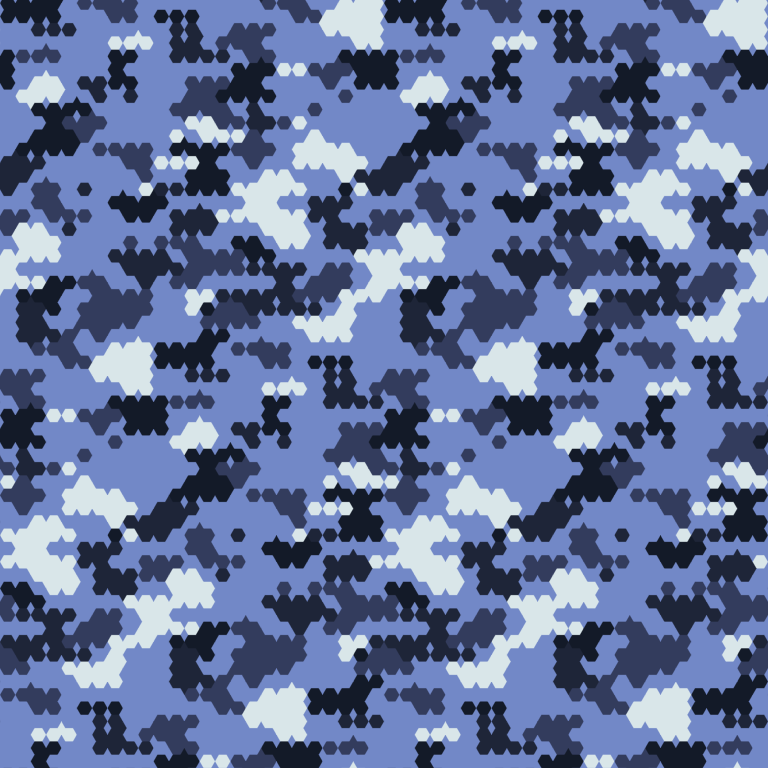
A three.js fragment shader for this pattern:

```glsl
varying vec2 vUv;

const float COLUMNS = 50.0;
const float HEX_ASPECT = 0.8660254;
const vec2 MOTIF_PITCH = vec2(5.0, 2.0);
const vec2 TILE_SITES = vec2(5.0, 13.0);
const vec2 TILE_CELLS = vec2(25.0, 26.0);

const vec3 BLUE = vec3(0.447, 0.533, 0.780);
const vec3 BLACK = vec3(0.075, 0.102, 0.157);
const vec3 NAVY = vec3(0.118, 0.145, 0.220);
const vec3 SLATE = vec3(0.200, 0.235, 0.365);
const vec3 PALE = vec3(0.850, 0.902, 0.914);

float hash(vec2 p) {
  return fract(sin(dot(p, vec2(127.1, 311.7))) * 43758.5453);
}

// Repeats integer coordinates in a tile, each band of tiles sliding sideways
vec2 wrapTile(vec2 p, vec2 size, float slide) {
  float band = floor((p.y + 0.5) / size.y);
  float x = floor(mod(p.x + slide * band + 0.5, size.x));
  return vec2(x, p.y - band * size.y);
}

// Kinds: 0 blue, 1 black, 2 navy, 3 slate, 4 pale
vec3 kindColor(float kind) {
  if (kind < 0.5) return BLUE;
  if (kind < 1.5) return BLACK;
  if (kind < 2.5) return NAVY;
  return kind < 3.5 ? SLATE : PALE;
}

// Deals the kinds evenly over the motif sites of one tile
float motifKind(vec2 key) {
  float deal = mod((key.x + 5.0 * key.y) * 24.0 + 0.5, 65.0) / 65.0;
  return 1.0 + step(0.21, deal) + step(0.41, deal) + step(0.74, deal);
}

// A motif is a leaning stack of horizontal runs of varied length
bool motifCovers(vec2 cell, vec2 site, vec2 key) {
  vec2 jitter = vec2(hash(key + 3.7), hash(key + 11.3));
  vec2 center = (site + mix(vec2(0.1), vec2(0.9), jitter)) * MOTIF_PITCH;
  vec2 offset = cell + 0.5 - center;
  float row = cell.y - floor(center.y);
  vec2 runKey = key + vec2(row * 7.9, row * 2.3);
  float reach = mix(0.6, 2.0, hash(key + 19.1));
  float lean = mix(-0.9, 0.5, hash(key + 27.9));
  float slide = 1.6 * (hash(runKey + 41.7) - 0.5) + lean * offset.y;
  float halfRun = mix(0.5, 2.2, hash(runKey + 53.3));
  return abs(offset.y) < reach && abs(offset.x - slide) < halfRun;
}

// Kind of the topmost motif over a cell, with a few lone specks
float cellKind(vec2 cell) {
  vec2 home = floor((cell + 0.5) / MOTIF_PITCH);
  float kind = 0.0;
  float top = -1.0;
  for (int j = -2; j <= 2; j++) {
    for (int i = -1; i <= 1; i++) {
      vec2 site = home + vec2(float(i), float(j));
      vec2 key = wrapTile(site, TILE_SITES, 2.0);
      float priority = hash(key + 67.1);
      if (priority > top && motifCovers(cell, site, key)) {
        top = priority;
        kind = motifKind(key);
      }
    }
  }
  float speck = hash(wrapTile(cell, TILE_CELLS, 10.0) + 83.9);
  if (kind < 0.5 && speck > 0.98) kind = speck > 0.99 ? 2.0 : 3.0;
  return kind;
}

float countKind(vec4 kinds, float kind) {
  return dot(1.0 - step(0.5, abs(kinds - kind)), vec4(1.0));
}

// The diamond between four hexagons joins them when enough agree
float diamondKind(vec4 kinds, float chance) {
  float needed = chance < 0.18 ? 2.0 : (chance > 0.94 ? 5.0 : 3.0);
  if (countKind(kinds, kinds.x) >= needed) return kinds.x;
  if (countKind(kinds, kinds.w) >= needed) return kinds.w;
  return 0.0;
}

void main() {
  vec2 p = vUv * vec2(COLUMNS, COLUMNS / HEX_ASPECT);
  vec2 corner = floor(p + 0.5);
  vec2 q = p - corner;
  float soft = 0.05;

  // Four hexagons around the nearest corner: SW, SE, NW, NE
  vec4 kinds = vec4(cellKind(corner - 1.0),
                    cellKind(corner - vec2(0.0, 1.0)),
                    cellKind(corner - vec2(1.0, 0.0)),
                    cellKind(corner));
  vec2 side = smoothstep(-soft, soft, q * vec2(1.0, HEX_ASPECT));
  vec3 south = mix(kindColor(kinds.x), kindColor(kinds.y), side.x);
  vec3 north = mix(kindColor(kinds.z), kindColor(kinds.w), side.x);
  vec3 hexes = mix(south, north, side.y);

  // Diamond gap left by the slanted hexagon sides
  float chance = hash(wrapTile(corner, TILE_CELLS, 10.0) + 97.3);
  vec3 diamond = kindColor(diamondKind(kinds, chance));
  float slope = length(vec2(4.0, 2.0 / HEX_ASPECT));
  float gap = (4.0 * abs(q.x) + 2.0 * abs(q.y) - 1.0) / slope;
  gl_FragColor = vec4(mix(diamond, hexes, smoothstep(-soft, soft, gap)), 1.0);
}
```
